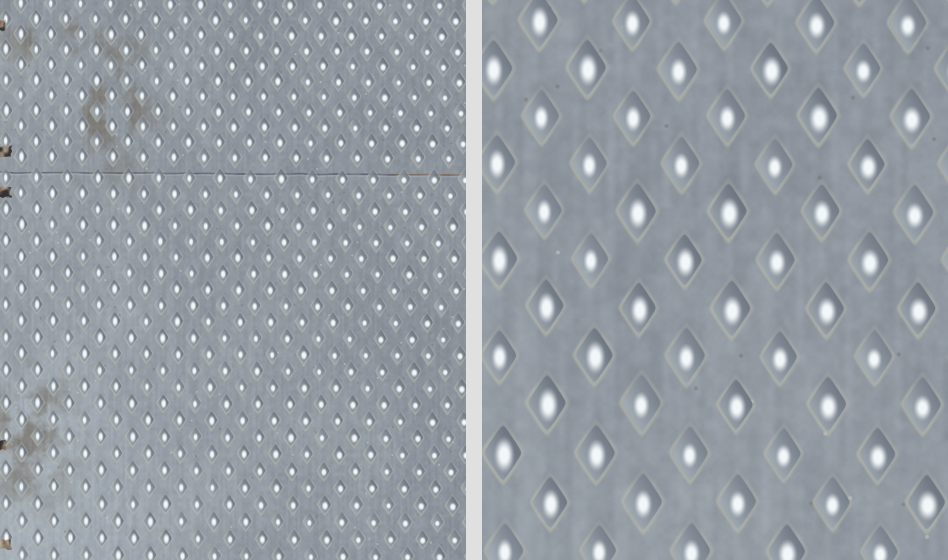
Left, the full canvas; right, a detail of the centre.
Reproduce this texture procedurally as a Shadertoy shader.

```glsl
// Lengths are in canvas heights, y runs downward from the top edge
const float COLUMN_PITCH = 0.0534, PITCH_GROWTH = 0.004, FIRST_COLUMN = 0.0104;
const float UPPER_LAST_ROW = 0.2786, UPPER_STEP = 0.0273;
const float LOWER_FIRST_ROW = 0.3164, LOWER_STEP = 0.02786, STEP_GROWTH = 0.0000625;
const float ROW_TILT = 0.004, SEAM_Y = 0.308, SEAM_TILT = 0.0055, SEAM_WIDTH = 0.0011;
const vec2 STUD_SIZE = vec2(0.0108, 0.0160);
const vec3 STEEL_DARK = vec3(0.52, 0.55, 0.59);
const vec3 STEEL = vec3(0.60, 0.63, 0.66);
const vec3 STEEL_LIGHT = vec3(0.67, 0.71, 0.74);
const vec3 SHADE = vec3(0.40, 0.43, 0.48);
const vec3 RIM = vec3(0.71, 0.72, 0.67);
const vec3 GLINT = vec3(0.95, 0.97, 0.98);
const vec3 STAIN = vec3(0.47, 0.45, 0.42);
const vec3 RUST = vec3(0.48, 0.34, 0.23);
const vec3 SOOT = vec3(0.16, 0.15, 0.15);
// Fixings on the left edge: height, width
const vec2 FIXINGS[5] = vec2[5](vec2(0.046, 0.009), vec2(0.271, 0.020),
    vec2(0.343, 0.020), vec2(0.795, 0.010), vec2(0.972, 0.020));

float hash(vec2 p) {
    vec3 q = fract(p.xyx * vec3(0.1031, 0.1030, 0.0973));
    q += dot(q, q.yzx + 33.33);
    return fract((q.x + q.y) * q.z);
}

float noise(vec2 p) {
    vec2 i = floor(p), f = fract(p);
    f = f * f * (3.0 - 2.0 * f);
    return mix(mix(hash(i), hash(i + vec2(1, 0)), f.x),
               mix(hash(i + vec2(0, 1)), hash(i + vec2(1, 1)), f.x), f.y);
}

float fbm(vec2 p) {
    float sum = 0.0, weight = 0.5;
    for (int i = 0; i < 5; i++) {
        sum += weight * noise(p);
        p = p * 2.03 + 17.3;
        weight *= 0.5;
    }
    return sum;
}

float blob(vec2 p, vec2 centre, vec2 size) {
    vec2 q = (p - centre) / size;
    return exp(-dot(q, q));
}

// Rows below zero belong to the upper sheet
float rowHeight(float k) {
    return k < 0.0 ? UPPER_LAST_ROW + (k + 1.0) * UPPER_STEP
                   : LOWER_FIRST_ROW + k * (LOWER_STEP + k * STEP_GROWTH);
}

float rowIndex(float y) {
    if (y < 0.5 * (UPPER_LAST_ROW + LOWER_FIRST_ROW))
        return round((y - UPPER_LAST_ROW) / UPPER_STEP) - 1.0;
    float root = sqrt(LOWER_STEP * LOWER_STEP + 4.0 * STEP_GROWTH * (y - LOWER_FIRST_ROW));
    return round((root - LOWER_STEP) / (2.0 * STEP_GROWTH));
}

vec3 sheetColour(vec2 p, float pixel) {
    float cloud = fbm(p * 9.0), grain = fbm(p * 150.0);
    vec3 c = mix(STEEL_DARK, STEEL, clamp(0.55 - 0.6 * p.x + 0.3 * p.y + 0.9 * (cloud - 0.35), 0.0, 1.3));
    c = mix(c, STEEL_LIGHT, 0.8 * blob(p, vec2(0.04, 0.88), vec2(0.24, 0.26)));
    // Stains broken up by noise
    float stain = blob(p, vec2(0.20, 0.18), vec2(0.07, 0.12)) + blob(p, vec2(0.08, 0.05), vec2(0.07, 0.06))
                + 1.2 * blob(p, vec2(0.05, 0.78), vec2(0.07, 0.10));
    c = mix(c, STAIN, clamp(stain * smoothstep(0.35, 0.7, fbm(p * 24.0 + 5.0)), 0.0, 0.7));
    c += 0.07 * (grain - 0.48) + 0.04 * (noise(p * vec2(240.0, 14.0)) - 0.5);
    // Scattered specks
    vec2 cell = floor(p * 45.0), spot = fract(p * 45.0) - 0.5;
    vec2 shift = 0.6 * (vec2(hash(cell + 3.1), hash(cell + 8.7)) - 0.5);
    float speck = smoothstep(0.05 + 45.0 * pixel, 0.03, length(spot - shift)) * step(0.86, hash(cell));
    return mix(c, hash(cell + 21.0) > 0.5 ? RIM + 0.1 : STAIN, 0.5 * speck);
}

vec3 addStud(vec3 c, vec2 d, float side, float vary, float aa) {
    vec2 a = sqrt(d * d + 0.012);
    float r = a.x + a.y - 0.09;
    // Pressed edge and soft shadow above
    float rim = smoothstep(0.16 + aa, 0.0, abs(r - 1.08));
    c = mix(c, RIM, rim * (0.4 + 0.25 * smoothstep(-0.5, 0.5, d.y - d.x)));
    c = mix(c, SHADE, 0.3 * exp(-5.0 * dot(d - vec2(0.0, -0.75), d - vec2(0.0, -0.75))));
    // Rounded faces
    float body = smoothstep(1.0 + 0.5 * aa, 1.0 - aa, r);
    float dark = clamp(0.55 + 0.35 * d.x - 0.25 * d.y + 0.3 * (vary - 0.5), 0.1, 0.95);
    c = mix(c, mix(STEEL_LIGHT, SHADE, dark), 0.85 * body);
    // Glint: tall on the left, compact and lower on the right
    vec2 size = mix(vec2(0.38, 0.56), vec2(0.46, 0.37), side) * (0.85 + 0.3 * vary);
    float g = length((d - vec2(0.02 + 0.1 * (vary - 0.5), mix(0.02, 0.17, side))) / size);
    return mix(c, GLINT, smoothstep(1.3, 0.35, g));
}

void mainImage(out vec4 fragColor, in vec2 fragCoord) {
    float pixel = 1.0 / iResolution.y;
    vec2 p = vec2(fragCoord.x, iResolution.y - fragCoord.y) * pixel;
    vec3 c = sheetColour(p, pixel);

    // Seam between the sheets
    float seam = p.y - SEAM_Y - SEAM_TILT * p.x - 0.002 * (noise(p.xx * 30.0) - 0.5);
    float line = smoothstep(SEAM_WIDTH + pixel, 0.0, abs(seam));
    c = mix(c, mix(SHADE * 0.8, RUST, smoothstep(0.65, 0.8, p.x)), line * (0.4 + 0.5 * noise(p.xx * 60.0)));
    c += 0.05 * smoothstep(0.001 + pixel, 0.0, abs(seam - 0.003));

    // Staggered studs; adjoining rows interlock
    float y = p.y - ROW_TILT * p.x, nearest = rowIndex(y);
    for (float k = nearest - 1.0; k <= nearest + 1.0; k++) {
        float rowY = rowHeight(k), pitch = COLUMN_PITCH + PITCH_GROWTH * rowY;
        float stagger = 0.5 * mod(k, 2.0);
        float column = round((p.x - FIRST_COLUMN) / pitch - stagger);
        vec2 id = vec2(column, k) + 60.0;
        vec2 jitter = 0.0012 * (vec2(hash(id), hash(id + 31.0)) - 0.5);
        vec2 centre = vec2(FIRST_COLUMN + (column + stagger) * pitch, rowY) + jitter;
        vec2 size = STUD_SIZE * (0.94 + 0.12 * hash(id + 7.0));
        c = addStud(c, (vec2(p.x, y) - centre) / size, clamp(p.x / 0.75, 0.0, 1.0),
                    hash(id + 13.0), pixel / STUD_SIZE.x);
    }

    // Rusty fixings
    for (int i = 0; i < 5; i++) {
        vec2 q = abs(p - vec2(0.0, FIXINGS[i].x)) - vec2(FIXINGS[i].y, 0.009);
        float edge = max(q.x, q.y) + 0.004 * (noise(p * 200.0) - 0.5);
        vec3 metal = mix(SOOT, mix(RUST, RIM, noise(p * 130.0)), smoothstep(0.3, 0.7, noise(p * 90.0 + 4.0)));
        c = mix(c, metal, 0.9 * smoothstep(pixel, -pixel, edge));
    }
    fragColor = vec4(clamp(c, 0.0, 1.0), 1.0);
}
```
